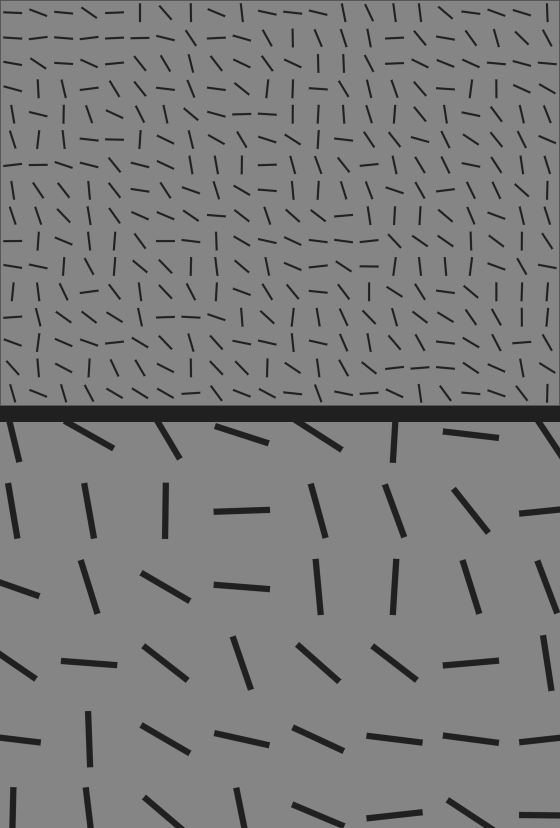
Top, the full canvas; bottom, a detail of the centre.
This pattern is drawn by a Shadertoy shader. Its source:

```glsl
// Grid of short dark strokes on grey, each turned by a random angle.

// Integer hash of a cell, from 0 to 1
float hashCell(ivec2 cell) {
    uvec2 q = uvec2(cell) * uvec2(1597u, 3812u) + 977u;
    uint n = (q.x ^ (q.y << 8)) * 747796u + 28913u;
    n = (n ^ (n >> 15)) * 277803u;
    n = (n ^ (n >> 13)) * 668265u;
    return float((n ^ (n >> 16)) & 65535u) / 65535.0;
}

// Signed distance to a centred box
float boxDistance(vec2 p, vec2 halfSize) {
    vec2 d = abs(p) - halfSize;
    return length(max(d, 0.0)) + min(max(d.x, d.y), 0.0);
}

void mainImage(out vec4 fragColor, in vec2 fragCoord) {
    vec2 repeats = vec2(22.0, 16.0);
    vec2 grid = fragCoord / iResolution.xy * repeats;
    vec2 local = fract(grid) - 0.5;
    float pixel = repeats.y / iResolution.y;

    // Strokes lean from just past vertical to just past horizontal
    float angle = radians(mix(-98.0, 8.0, hashCell(ivec2(floor(grid)))));
    vec2 along = vec2(cos(angle), sin(angle));
    vec2 turned = vec2(dot(local, along), dot(local, vec2(-along.y, along.x)));
    float stroke = boxDistance(turned, vec2(0.37, 0.041));
    float ink = 1.0 - smoothstep(-0.7 * pixel, 0.7 * pixel, stroke);

    // Thin, fainter frame along the canvas edge
    vec2 toEdge = min(grid, repeats - grid);
    float edge = min(toEdge.x, toEdge.y) - 0.04;
    float frame = 1.0 - smoothstep(-0.5 * pixel, 0.5 * pixel, edge);

    vec3 color = mix(vec3(0.52), vec3(0.125), max(ink, 0.45 * frame));
    fragColor = vec4(color, 1.0);
}
```
